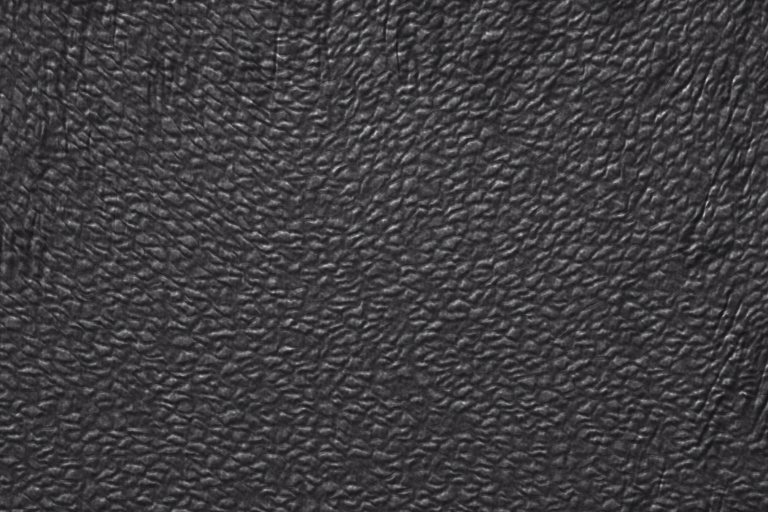
Reproduce this texture procedurally as a Shadertoy shader.

```glsl
// Dark embossed leather: pebbles from a stretched Voronoi pattern that follows
// a curving grain direction, crossed by steep wrinkles and lit from above.
// The relief is shaded by its height difference along the light.

vec2 hash2(vec2 p) {
    vec3 q = fract(p.xyx * vec3(0.1031, 0.1030, 0.0973));
    q += dot(q, q.yzx + 33.33);
    return fract((q.xx + q.yz) * q.zy);
}

float gradientNoise(vec2 p) {
    vec2 i = floor(p), f = p - i;
    vec2 u = f * f * f * (f * (f * 6.0 - 15.0) + 10.0);
    vec2 o = vec2(0.0, 1.0);
    float a = dot(hash2(i) * 2.0 - 1.0, f);
    float b = dot(hash2(i + o.yx) * 2.0 - 1.0, f - o.yx);
    float c = dot(hash2(i + o.xy) * 2.0 - 1.0, f - o.xy);
    float d = dot(hash2(i + o.yy) * 2.0 - 1.0, f - o.yy);
    return mix(mix(a, b, u.x), mix(c, d, u.x), u.y);
}

// Grain sinks towards the middle from the left and climbs to the right.
float grainAngle(vec2 p) {
    float sweep = mix(-0.62, 0.55, smoothstep(0.42, 0.72, p.x));
    sweep -= 0.6 * (1.0 - smoothstep(0.0, 0.2, p.x));
    sweep += 0.5 * smoothstep(1.05, 1.45, p.x);
    return sweep * smoothstep(0.05, 0.75, p.y) + 0.5 * gradientNoise(p * 5.0 + 3.0);
}

// Rounded pebbles: gap between the two nearest seeds in a stretched metric.
float pebbles(vec2 p) {
    float angle = grainAngle(p), c = cos(angle), s = sin(angle);
    vec2 q = p * 37.0;
    q += 0.4 * vec2(gradientNoise(q * 0.9), gradientNoise(q * 0.9 + 57.0));
    q += 0.2 * vec2(gradientNoise(q * 2.3 + 31.0), gradientNoise(q * 2.3 + 83.0));
    vec2 cell = floor(q);
    float near = 9.0, second = 9.0;
    for (int y = -2; y <= 2; y++)
    for (int x = -2; x <= 2; x++) {
        vec2 id = cell + vec2(x, y);
        vec2 r = id + 0.1 + 0.8 * hash2(id + 100.0) - q;
        float dist = length(vec2(c * r.x + s * r.y, c * r.y - s * r.x) * vec2(0.66, 1.5));
        second = min(second, max(near, dist));
        near = min(near, dist);
    }
    return smoothstep(-0.1, 0.7, second - near);
}

// Thin, nearly vertical creases at the top and the two sides.
float wrinkles(vec2 p) {
    float lean = 0.35 * smoothstep(0.9, 1.4, p.x);
    float x = p.x - lean * p.y + 0.02 * gradientNoise(p * 8.0) + 0.006 * gradientNoise(p * 30.0);
    float n = gradientNoise(vec2(x * 34.0, p.y * 6.0));
    float zone = smoothstep(0.65, 0.95, p.y) + smoothstep(1.1, 1.45, p.x)
               + (1.0 - smoothstep(0.05, 0.28, p.x)) * smoothstep(0.25, 0.6, p.y);
    float patches = smoothstep(-0.2, 0.15, gradientNoise(p * vec2(11.0, 5.0) + 20.0));
    return (1.0 - smoothstep(0.0, 0.2, abs(n))) * patches * min(zone + 0.15, 1.0);
}

float leatherHeight(vec2 p) {
    return 0.85 * pebbles(p) - 0.75 * wrinkles(p)
         + 0.45 * gradientNoise(p * 62.0) + 0.32 * gradientNoise(p * 135.0 + 9.0);
}

void mainImage(out vec4 fragColor, in vec2 fragCoord) {
    vec2 p = fragCoord / iResolution.y;

    // Relief: slopes facing the light shine, hollows stay dark.
    vec2 toLight = 0.0038 * normalize(vec2(-0.35, 1.0));
    float below = leatherHeight(p - toLight);
    float above = leatherHeight(p + toLight);
    float tone = 2.05 * (below - above) + 1.0 * (0.5 * (below + above) - 0.36);

    // Fine pores and a broad light, brightest above the centre.
    tone += 0.7 * gradientNoise(p * 190.0 + 40.0);
    float glow = 1.0 - length((p - vec2(0.68, 0.72)) * vec2(0.8, 1.2));
    tone += 0.6 * (glow - 0.42);

    float luma = min(0.05 + 0.178 * exp(0.53 * tone), 0.75);
    vec3 tint = mix(vec3(1.02, 0.975, 1.055), vec3(1.0, 1.0, 1.015), min(luma * 1.8, 1.0));
    fragColor = vec4(luma * tint, 1.0);
}
```
